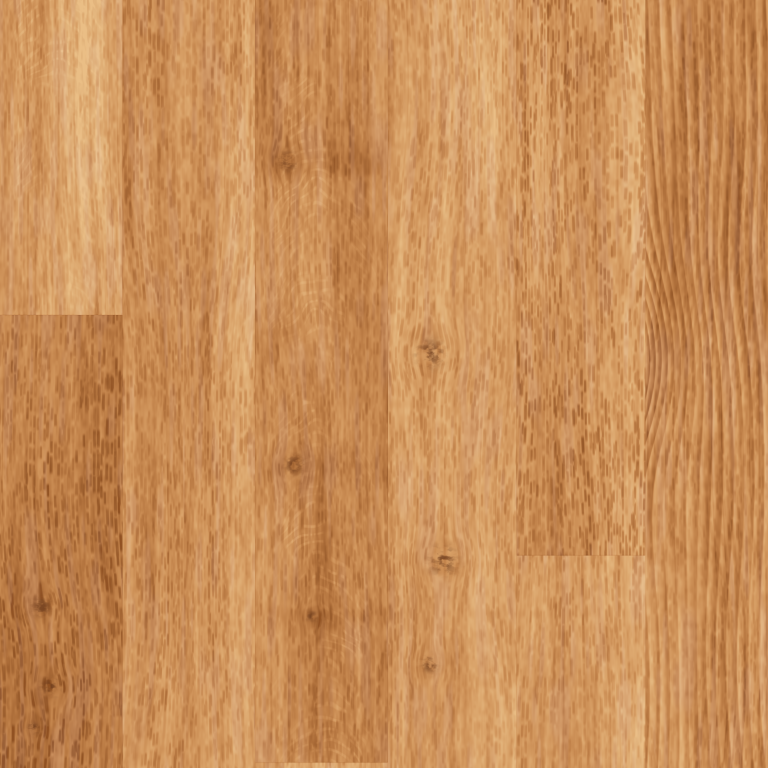
This texture is drawn by a Shadertoy shader. Its source:

```glsl
// Oak plank floor: six columns of upright boards with grain, pores, knots and a few butt joints.
#define BOARD_WIDTH 0.17025
#define BOARD_SHIFT 0.0084
#define SEAM_WIDTH 0.0012
#define SEAM_DEPTH 0.14
#define STREAK 0.34
#define FIBRE 0.40
#define PORE_DEPTH 0.48
#define RING_DEPTH 0.36
#define KNOT_SIZE 0.020
#define DARK_OAK vec3(0.61, 0.37, 0.18)
#define LIGHT_OAK vec3(0.89, 0.71, 0.49)
#define KNOT_BROWN vec3(0.42, 0.23, 0.11)

// Per column: joint height, tone above it, tone below it, height of the top knot
const vec4 BOARD[6] = vec4[6](
    vec4(0.590, 0.77, 0.34, 0.21), vec4(-1.0, 0.64, 0.64, -1.0),
    vec4(0.007, 0.47, 0.74, 0.79), vec4(-1.0, 0.79, 0.79, 0.54),
    vec4(0.277, 0.60, 0.70, -1.0), vec4(-1.0, 0.59, 0.59, -1.0));
// Per column: porosity above the joint, porosity below it, ray flake, growth rings
const vec4 FIGURE[6] = vec4[6](
    vec4(0.40, 0.75, 0.8, 0.0), vec4(0.60, 0.60, 0.0, 0.0),
    vec4(0.45, 0.45, 1.0, 0.0), vec4(0.50, 0.50, 0.0, 0.0),
    vec4(1.00, 0.60, 0.0, 0.1), vec4(0.40, 0.40, 0.0, 1.0));

float hash(vec2 p) {
    return fract(sin(dot(p, vec2(127.1, 311.7))) * 43758.5453);
}

float noise(vec2 p) {
    vec2 i = floor(p), f = fract(p);
    f = f * f * (3.0 - 2.0 * f);
    return mix(mix(hash(i), hash(i + vec2(1, 0)), f.x),
               mix(hash(i + vec2(0, 1)), hash(i + vec2(1, 1)), f.x), f.y);
}

float fbm(vec2 p) {
    return (4.0 * noise(p) + 2.0 * noise(p * 2.03 + 17.0) + noise(p * 4.1 + 51.0)) / 7.0;
}

// Upright dashes of random strength, staggered from lane to lane
float dashes(vec2 p, vec2 frequency) {
    p *= frequency;
    p.y += 37.0 * hash(vec2(floor(p.x), frequency.x));
    vec2 d = abs(fract(p) - 0.5);
    float strength = smoothstep(0.35, 0.95, hash(floor(p) + frequency));
    return strength * (1.0 - smoothstep(0.2, 0.5, d.x)) * (1.0 - smoothstep(0.25, 0.5, d.y));
}

vec3 floorColor(vec2 p) {
    // Board layout, with slightly uneven widths
    float across = (p.x - 0.0026 * cos((p.x - 0.5) * 9.24) + BOARD_SHIFT) / BOARD_WIDTH;
    float column = floor(across), u = fract(across);
    int id = int(mod(column, 6.0));
    vec4 board = BOARD[id], figure = FIGURE[id];
    float lower = step(p.y, board.x);
    float tone = mix(board.y, board.z, lower);
    float porosity = mix(figure.x, figure.y, lower);
    float flakiness = figure.z * (1.0 - lower);
    float seed = column * 7.3 + lower * 31.7;
    // Knots halve their height down the board and push the grain aside
    vec2 grain = p;
    grain.x += 0.022 * (noise(p * vec2(9.0, 3.5) + seed) - 0.5);
    float knot = 0.0, present = step(0.0, board.w);
    float rough = smoothstep(0.32, 0.72, fbm(p * vec2(150.0, 190.0) + seed));
    for (float k = 0.0; k < 3.0; k++) {
        float knotU = 0.34 + 0.10 * sin(1.6 * k + 2.0 * (column - 3.0));
        vec2 center = vec2((column + knotU) * BOARD_WIDTH - BOARD_SHIFT, board.w * exp2(-k));
        vec2 d = (p - center) / (KNOT_SIZE * (id == 3 ? 1.0 : 0.7) * (k > 1.0 ? 0.6 : 1.0));
        float r2 = dot(d, d);
        grain.x -= present * (p.x - center.x) * 0.55 * exp(-0.35 * r2);
        knot += present * exp(-1.8 * r2) * rough;
        tone -= present * (0.10 * exp(-0.5 * r2) + 0.12 * flakiness * exp(-0.4 * d.y * d.y));
    }
    // Broad shading, streaks, fine fibre and long hairlines
    tone += 0.30 * (noise(vec2(u * 3.0, p.y * 2.2) + seed) - 0.5);
    tone += 0.14 * (noise(vec2(u * 9.0, p.y * 2.0) + seed + 3.0) - 0.5);
    tone += STREAK * (fbm(grain * vec2(130.0, 5.0) + seed) - 0.5);
    float fibre = noise(grain * vec2(300.0, 30.0) + seed);
    fibre = mix(fibre, noise(grain * vec2(390.0, 110.0) + seed + 11.0), 0.5);
    tone += FIBRE * (fibre - 0.5);
    float ridge = 1.0 - abs(2.0 * noise(grain * vec2(85.0, 3.5) + seed + 23.0) - 1.0);
    tone -= 0.14 * (smoothstep(0.7, 1.0, ridge) - 0.2);
    // Thin dark pores in two overlapping grids
    vec2 shifted = grain + seed * 0.137;
    float pore = max(dashes(shifted, vec2(185.0, 34.0)), dashes(shifted, vec2(223.0, 47.0)));
    pore *= 0.5 + 0.8 * noise(grain * vec2(45.0, 6.0) + seed + 71.0);
    tone += PORE_DEPTH * porosity * (0.2 - pore) + 0.26 * porosity * porosity * (u - 0.5);
    // Growth rings, bulging out from the left edge of the board
    float bulge = exp(-pow((p.y - 0.53) / 0.11, 2.0)) * exp(-3.0 * u);
    float rings = 12.0 * u + 1.6 * p.y - 4.5 * bulge + 1.6 * noise(p * vec2(10.0, 4.0) + seed);
    float ring = fract(rings);
    ring = smoothstep(0.0, 0.75, ring) * (1.0 - smoothstep(0.82, 1.0, ring));
    tone -= RING_DEPTH * figure.w * (ring - 0.4) * (0.5 + noise(grain * vec2(40.0, 5.0)));
    // Ray flake: pale broken arches over the middle of the board
    float arch = p.y + 0.4 * (u - 0.5) * (u - 0.5) + 0.02 * noise(p * vec2(40.0, 36.0) + seed);
    float flake = smoothstep(0.3, 1.0, sin(arch * 400.0)) * smoothstep(0.2, 0.65, fibre);
    flake *= smoothstep(0.30, 0.80, fbm(vec2(u * 4.0, p.y * 14.0) + seed + 9.0));
    tone += 0.18 * flakiness * flake * smoothstep(0.0, 0.3, min(u, 1.0 - u));
    // Seams between boards
    float side = min(u, 1.0 - u) * BOARD_WIDTH;
    tone -= SEAM_DEPTH * (1.0 - smoothstep(0.0, SEAM_WIDTH, min(side, abs(p.y - board.x))));
    // Mid tones lean to orange, with paler dusty streaks
    tone = clamp(tone, -0.15, 1.1);
    vec3 color = mix(DARK_OAK, LIGHT_OAK, tone);
    color += vec3(0.13, 0.0, -0.07) * max(tone * (1.0 - tone), 0.0);
    float dust = smoothstep(0.5, 0.85, noise(grain * vec2(150.0, 14.0) + seed + 5.0));
    color += vec3(0.0, 0.012, 0.04) * dust;
    return mix(color, KNOT_BROWN, clamp(0.85 * knot, 0.0, 0.75));
}

void mainImage(out vec4 fragColor, in vec2 fragCoord) {
    vec3 color = vec3(0.0);
    for (int i = 0; i < 4; i++) { // 2 x 2 samples for smooth edges
        vec2 offset = vec2(i % 2, i / 2) * 0.5 - 0.25;
        color += floorColor((fragCoord + offset) / iResolution.y);
    }
    fragColor = vec4(color / 4.0, 1.0);
}
```
